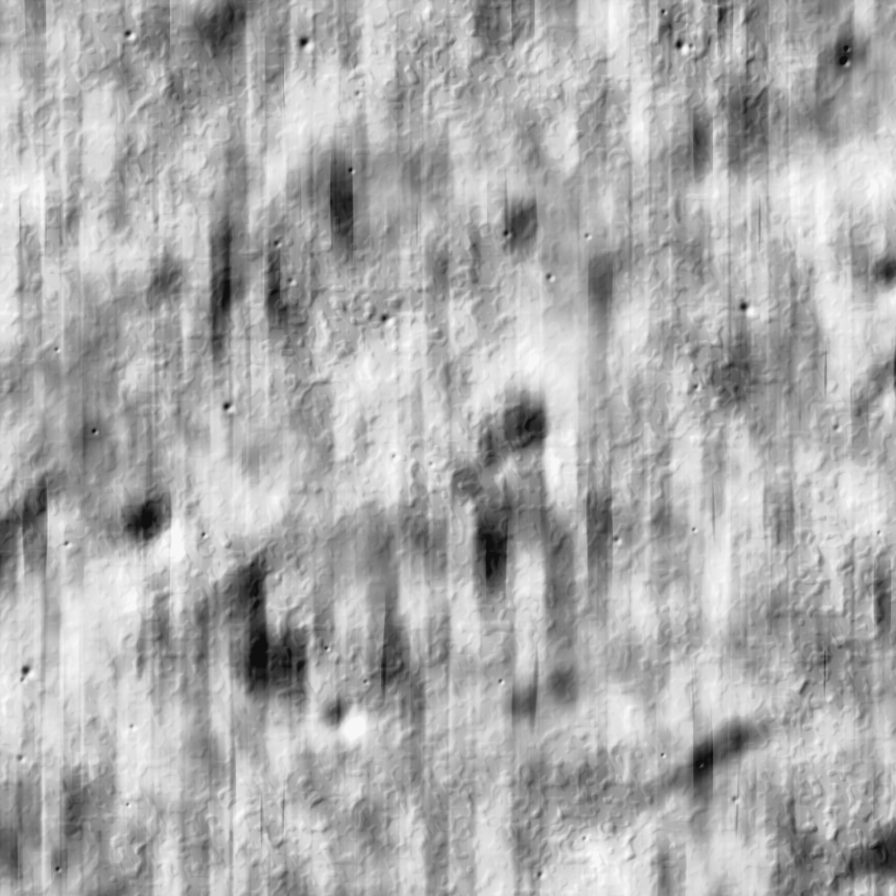
This texture is drawn by a Shadertoy shader. Its source:

```glsl
// Cratered grey terrain under slanting light, with vertical scan streaks.
// Broad gradient noise stepped into columns, oblique shadows, embossed
// bumps and scattered craters are summed into a single grey tone.

vec2 hash2(vec2 p) {
    vec3 q = fract(p.xyx * vec3(0.1031, 0.1030, 0.0973));
    q += dot(q, q.yzx + 33.33);
    return fract((q.xx + q.yz) * q.zy);
}

float cornerSlope(vec2 cell, vec2 offset) {
    float angle = 6.2832 * hash2(cell + 71.0).x;
    return dot(vec2(cos(angle), sin(angle)), offset);
}

float gradientNoise(vec2 p) {
    vec2 i = floor(p), f = fract(p);
    vec2 u = f * f * f * (f * (f * 6.0 - 15.0) + 10.0);
    vec2 e = vec2(1.0, 0.0);
    return mix(mix(cornerSlope(i, f), cornerSlope(i + e, f - e), u.x),
               mix(cornerSlope(i + e.yx, f - e.yx), cornerSlope(i + 1.0, f - 1.0), u.x), u.y);
}

// Flattens x into columns of uneven width with narrow smooth edges
float columns(float x, float count) {
    x = x * count + 1.2 * gradientNoise(vec2(x * count * 0.35, 4.5));
    return floor(x) + smoothstep(0.3, 0.7, fract(x)) + 0.5;
}

// Separate bumps on flat ground
float bumps(vec2 p) {
    return smoothstep(0.0, 0.5, gradientNoise(p));
}

// Difference of two nearby heights, lit from the upper left
float emboss(vec2 p) {
    return bumps(p) - bumps(p + vec2(-0.24, 0.16));
}

// One crater at most per cell: shadowed upper left wall, bright lower right wall
float craters(vec2 p, float cells, float radius, float chance) {
    vec2 id = floor(p * cells);
    vec2 dice = hash2(id + cells * 7.0);
    vec2 centre = 0.3 + 0.4 * hash2(id + cells * 3.0 + 19.0);
    vec2 d = (fract(p * cells) - centre) / (radius * mix(0.65, 1.1, dice.y));
    float r2 = dot(d, d);
    float wall = dot(d, vec2(0.8, -0.6)) * (1.0 - 0.35 * r2) * exp(-r2);
    return step(dice.x, chance) * (wall - 0.12 * exp(-2.0 * r2));
}

void mainImage(out vec4 fragColor, in vec2 fragCoord) {
    vec2 p = fragCoord / iResolution.y;
    mat2 slant = mat2(0.77, -0.64, 0.64, 0.77);

    // Ground position, pulled into columns where the streaks are strong
    float patchy = smoothstep(-0.3, 0.3, gradientNoise(p * 3.3 + 41.0));
    vec2 stepped = vec2(mix(p.x, columns(p.x, 32.0) / 32.0, 0.25 + 0.6 * patchy), p.y);

    // Rolling ground
    float tone = 0.71;
    tone += 0.30 * gradientNoise(slant * stepped * vec2(3.5, 5.5) + 3.7);
    tone += 0.28 * gradientNoise(slant * stepped * vec2(8.0, 12.0) + 11.3);
    tone += 0.24 * gradientNoise(stepped * vec2(24.0, 13.0) + 27.1);
    tone += 0.16 * gradientNoise(p * vec2(38.0, 30.0) + 5.9);

    // Vertical streaks, strong in some patches and faint in others
    float wide = gradientNoise(vec2(columns(p.x, 34.0), p.y * 6.0 + 8.0));
    float narrow = gradientNoise(vec2(columns(p.x, 62.0) + 90.0, p.y * 14.0));
    tone += mix(0.14, 0.40, patchy) * wide + 0.10 * narrow;

    // Oblique shadows and sparse dark bars
    vec2 ragged = stepped + 0.012 * gradientNoise(p * vec2(24.0, 16.0));
    float shadow = gradientNoise(slant * ragged * vec2(5.0, 10.0) + 17.4);
    float bar = gradientNoise(vec2(columns(p.x, 30.0) + 33.0, p.y * 6.0 + 21.0));
    tone -= 0.50 * smoothstep(0.28, 0.58, shadow) + 0.28 * smoothstep(0.32, 0.55, bar);

    // Fine pitted grain
    float rough = 0.8 + 0.9 * gradientNoise(p * 7.0 + 53.0);
    tone += rough * (0.18 * emboss(p * vec2(62.0, 58.0)) + 0.13 * emboss(p * vec2(108.0, 98.0)));

    // Craters from large to pinprick
    tone += 1.5 * craters(p, 3.4, 0.10, 0.32);
    tone += 1.3 * craters(p, 10.0, 0.07, 0.10);
    tone += 0.8 * craters(p + 0.37, 24.0, 0.10, 0.06);

    // Soft shoulder for highlights, floor for shadows
    tone -= 0.5 * max(tone - 0.83, 0.0);
    fragColor = vec4(vec3(clamp(tone, 0.06, 0.97)), 1.0);
}
```
